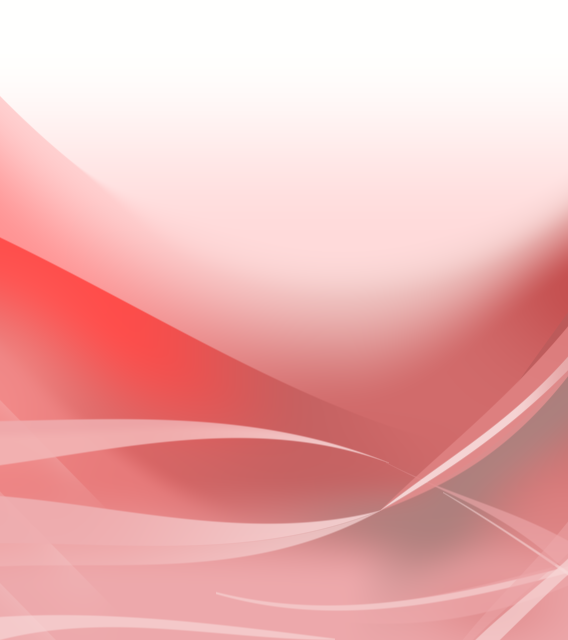
This background is drawn by a Shadertoy shader. Its source:

```glsl
// Soft red abstract: a white-to-pink sky over a sweeping rose sheet and a red wedge,
// crossed by translucent ribbons. Each edge is a cubic through four heights, and each
// ribbon fills the gap between two such edges; soft glows tint the lower field.

#define PAPER vec3(1.00, 1.00, 0.995)
#define BLUSH vec3(1.00, 0.855, 0.855)
#define SCARLET vec3(1.00, 0.29, 0.28)
#define BRICK vec3(0.77, 0.38, 0.38)
#define ROSE vec3(0.82, 0.42, 0.42)
#define PINK vec3(0.93, 0.66, 0.67)
#define TAUPE vec3(0.67, 0.50, 0.49)
#define SHEEN vec3(0.97, 0.85, 0.85)
#define EDGE_SOFTNESS 1.2

// Cubic through four heights spaced evenly from x = a to x = b
float curve(float x, float a, float b, vec4 h) {
    float u = 3.0 * (x - a) / (b - a);
    vec4 w = vec4(-(u - 1.0) * (u - 2.0) * (u - 3.0) / 6.0,
                  u * (u - 2.0) * (u - 3.0) / 2.0,
                  -u * (u - 1.0) * (u - 3.0) / 2.0,
                  u * (u - 1.0) * (u - 2.0) / 6.0);
    return dot(w, h);
}

// Antialiased step, one where d is positive
float cover(float d) {
    float s = EDGE_SOFTNESS / iResolution.y;
    return smoothstep(-s, s, d);
}

// Ribbon between two edges, limited to x in [a, b]
float ribbon(vec2 p, float a, float b, vec4 top, vec4 bottom) {
    float inside = cover(curve(p.x, a, b, top) - p.y) * cover(p.y - curve(p.x, a, b, bottom));
    return inside * step(a, p.x) * step(p.x, b);
}

float glow(vec2 p, vec2 centre, vec2 radius) {
    vec2 q = (p - centre) / radius;
    return exp(-dot(q, q));
}

// Sky, rose sheet and red wedge
vec3 backdrop(vec2 p) {
    vec3 col = mix(BLUSH, PAPER, smoothstep(0.62, 0.93, p.y));

    float depth = curve(p.x, 0.0, 1.0, vec4(0.850, 0.629, 0.574, 0.694)) - p.y;
    float right = smoothstep(0.6, 1.0, p.x);
    vec3 pale = mix(vec3(1.0, 0.82, 0.82), vec3(0.95, 0.81, 0.80), smoothstep(0.2, 0.7, p.x));
    vec3 deep = mix(vec3(1.0, 0.58, 0.58), ROSE, smoothstep(0.08, 0.62, p.x));
    deep = mix(deep, vec3(0.77, 0.31, 0.31), glow(p, vec2(1.03, 0.55), vec2(0.15, 0.12)));
    vec3 sheet = mix(pale, deep, smoothstep(-0.02, mix(0.22, 0.13, right), depth));
    float blur = 0.045 * smoothstep(0.12, 0.35, p.x) + EDGE_SOFTNESS / iResolution.y;
    col = mix(col, sheet, smoothstep(-blur, blur, depth));

    float under = curve(p.x, 0.0, 0.735, vec4(0.629, 0.517, 0.406, 0.320)) - p.y;
    vec3 red = mix(SCARLET, BRICK, smoothstep(0.18, 0.58, p.x));
    red = mix(red, ROSE, 0.8 * smoothstep(0.04, 0.22, under));
    red = mix(red, vec3(0.97, 0.57, 0.56), glow(p, vec2(-0.05, 0.36), vec2(0.17, 0.16)));
    return mix(col, red, cover(under) * (1.0 - smoothstep(0.5, 0.78, p.x)));
}

// Tinted field behind the ribbons
vec3 lowerField(vec3 col, vec2 p) {
    col = mix(col, BRICK, 0.75 * glow(p, vec2(0.55, 0.25), vec2(0.22, 0.07)));
    float bow = curve(p.x, 0.0, 0.5, vec4(0.47, 0.335, 0.242, 0.182)) - p.y;
    col = mix(col, vec3(0.94, 0.53, 0.53), 0.6 * smoothstep(-0.01, 0.04, bow)
              * (1.0 - smoothstep(0.22, 0.5, p.x)));
    col = mix(col, PINK, 1.0 - smoothstep(0.08, 0.26, p.y));

    float below = cover(curve(p.x, 0.669, 1.0, vec4(0.202, 0.25, 0.32, 0.42)) - p.y);
    float lean = p.y - 0.28 - 0.75 * (p.x - 0.87);
    float shade = exp(-lean * lean / 0.009) * smoothstep(0.6, 0.82, p.x);
    col = mix(col, TAUPE, shade * below);
    col = mix(col, TAUPE, 0.75 * glow(p, vec2(0.70, 0.185), vec2(0.17, 0.05)));
    col = mix(col, vec3(0.87, 0.51, 0.51), 0.75 * glow(p, vec2(1.0, 0.20), vec2(0.12, 0.09)));
    col = mix(col, ROSE, 0.4 * glow(p, vec2(0.86, 0.05), vec2(0.12, 0.06)));

    // Faint diagonal sheets at the left
    for (int i = 0; i < 3; i++) {
        float d = 0.375 - 0.143 * float(i) - 0.907 * p.x - p.y;
        col = mix(col, SHEEN, 0.22 * cover(d) * exp(-max(d, 0.0) / 0.05)
                  * (1.0 - smoothstep(0.1, 0.22, p.x)));
    }
    return col;
}

vec3 ribbons(vec3 col, vec2 p) {
    // Low swoosh and bottom corners
    col = mix(col, PINK, 0.6 * ribbon(p, 0.38, 1.0, vec4(0.075, 0.052, 0.075, 0.12), vec4(0.075, 0.030, 0.033, 0.085)));
    col = mix(col, SHEEN, 0.6 * ribbon(p, 0.38, 1.0, vec4(0.075, 0.054, 0.073, 0.115), vec4(0.072, 0.046, 0.063, 0.105)));
    col = mix(col, SHEEN, 0.65 * ribbon(p, 0.0, 0.59, vec4(0.036, 0.037, 0.023, 0.002), vec4(0.0, 0.020, 0.010, 0.0)));
    col = mix(col, PINK, 0.6 * ribbon(p, 0.68, 1.0, vec4(0.277, 0.235, 0.199, 0.155), vec4(0.277, 0.231, 0.180, 0.105)));
    col = mix(col, SHEEN, 0.6 * ribbon(p, 0.78, 1.0, vec4(0.231, 0.192, 0.150, 0.107), vec4(0.230, 0.189, 0.146, 0.101)));
    col = mix(col, PINK, 0.45 * ribbon(p, 0.81, 1.0, vec4(-0.005, 0.06, 0.12, 0.185), vec4(-0.02, 0.035, 0.085, 0.135)));
    col = mix(col, SHEEN, 0.65 * ribbon(p, 0.82, 1.0, vec4(-0.015, 0.035, 0.08, 0.127), vec4(-0.05, 0.0, 0.052, 0.102)));

    // Upper left ribbon, brightening toward its tip
    float upper = ribbon(p, 0.0, 0.684, vec4(0.342, 0.345, 0.331, 0.277), vec4(0.273, 0.303, 0.315, 0.277));
    float ridge = curve(p.x, 0.0, 0.684, vec4(0.316, 0.325, 0.326, 0.277));
    vec3 satin = mix(vec3(0.94, 0.63, 0.63), SHEEN, 0.35 + 0.6 * smoothstep(0.25, 0.65, p.x));
    col = mix(col, mix(satin, PINK, 0.75 * smoothstep(-0.006, 0.015, p.y - ridge)), 0.9 * upper);

    // Lower left ribbon in two overlapping sheets
    vec4 fold = vec4(0.151, 0.147, 0.154, 0.202);
    float front = ribbon(p, 0.0, 0.669, vec4(0.225, 0.2005, 0.182, 0.202), fold);
    float back = ribbon(p, 0.0, 0.669, fold, vec4(0.115, 0.117, 0.133, 0.202));
    float shine = smoothstep(0.1, 0.62, p.x);
    col = mix(col, mix(PINK, SHEEN, 0.15 + 0.75 * shine), 0.88 * front);
    col = mix(col, SHEEN, (0.2 + 0.5 * shine) * back);

    // Right ribbon: dark sliver, rose wings and a bright spine
    vec4 wing = vec4(0.202, 0.293, 0.384, 0.490);
    vec4 spineTop = vec4(0.202, 0.275, 0.349, 0.443);
    vec4 spineBottom = vec4(0.202, 0.262, 0.333, 0.421);
    col = mix(col, BRICK * 0.93, 0.7 * ribbon(p, 0.91, 1.0, vec4(0.400, 0.438, 0.475, 0.512), vec4(0.400, 0.43, 0.459, 0.490)));
    col = mix(col, vec3(0.88, 0.52, 0.52), 0.8 * ribbon(p, 0.669, 1.0, wing, spineTop));
    col = mix(col, vec3(0.89, 0.56, 0.56), 0.85 * ribbon(p, 0.669, 1.0, spineBottom, vec4(0.202, 0.245, 0.310, 0.412)));
    float spine = ribbon(p, 0.669, 1.0, spineTop, spineBottom);
    return mix(col, SHEEN, (0.95 - 0.35 * smoothstep(0.9, 1.0, p.x)) * spine);
}

void mainImage(out vec4 fragColor, in vec2 fragCoord) {
    vec2 p = fragCoord / iResolution.xy;
    vec3 col = ribbons(lowerField(backdrop(p), p), p);
    fragColor = vec4(col, 1.0);
}
```
